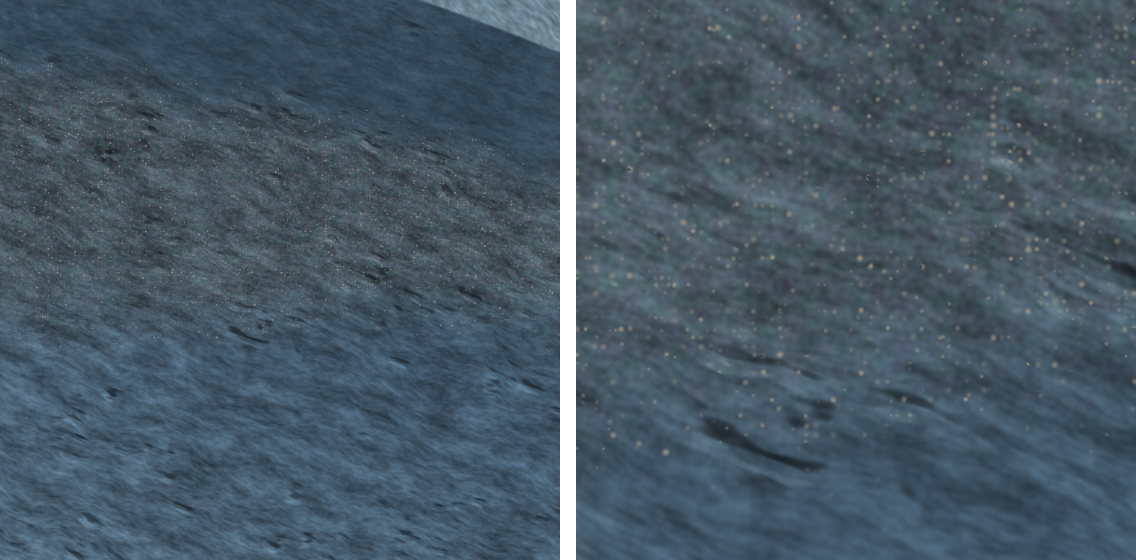
Left, the full canvas; right, a detail of the centre.
This texture is drawn by a WebGL 1 fragment shader. Its source:

```glsl
precision highp float;
// Wind-ruffled blue-grey water seen from above: stretched gradient noise
// makes slanting ripples, sparse crevices add dark folds with lit lower lips,
// and jittered cells scatter warm glints over a hazy grey band.
uniform vec2 u_resolution;

const vec3 DEEP = vec3(0.205, 0.280, 0.340);
const vec3 BLUE = vec3(0.250, 0.335, 0.405);
const vec3 PALE_BLUE = vec3(0.295, 0.385, 0.455);
const vec3 HAZE = vec3(0.280, 0.335, 0.368);
const vec3 FOAM = vec3(0.430, 0.520, 0.570);
const vec3 GLINT = vec3(0.680, 0.620, 0.540);
const float SLANT = 0.37;

float hash(vec2 p) {
  vec3 v = fract(vec3(p.xyx) * 0.1031);
  v += dot(v, v.yzx + 33.33);
  return fract((v.x + v.y) * v.z);
}

vec2 hash2(vec2 p) {
  return vec2(hash(p), hash(p + 71.7));
}

float cornerSlope(vec2 cell, vec2 offset) {
  float angle = 6.2832 * hash(cell);
  return dot(vec2(cos(angle), sin(angle)), offset);
}

// Gradient noise, roughly -0.7 to 0.7
float noise(vec2 p) {
  vec2 i = floor(p), f = fract(p), e = vec2(1.0, 0.0);
  vec2 u = f * f * f * (f * (f * 6.0 - 15.0) + 10.0);
  float low = mix(cornerSlope(i, f), cornerSlope(i + e, f - e), u.x);
  float high = mix(cornerSlope(i + e.yx, f - e.yx), cornerSlope(i + 1.0, f - 1.0), u.x);
  return mix(low, high, u.y);
}

// Coordinates along and across the ripples, gently bent
vec2 rippleSpace(vec2 p, float slant) {
  float c = cos(slant), s = sin(slant);
  vec2 q = vec2(c * p.x - s * p.y, s * p.x + c * p.y);
  q.y += 0.020 * noise(p * 6.0) + 0.006 * noise(p * 23.0 + 9.0);
  return q;
}

float ripples(vec2 q) {
  vec2 scale = vec2(9.0, 30.0);
  float sum = 0.0, weight = 0.5;
  for (int i = 0; i < 4; i++) {
    sum += weight * noise(q * scale + float(i) * 17.3);
    scale *= vec2(2.1, 1.95);
    weight *= 0.85;
  }
  return sum;
}

// Short narrow folds, gathered in patches
float crevice(vec2 q) {
  float fold = noise(q * vec2(19.0, 78.0) + 41.0) + 0.35 * noise(q * vec2(55.0, 150.0));
  float gather = smoothstep(-0.15, 0.35, noise(q * vec2(5.0, 9.0) + 3.0));
  return smoothstep(0.22, 0.58, fold) * gather;
}

// One soft dot per cell, kept inside it; most are faint
float glints(vec2 p, float cells, float density) {
  vec2 g = p * cells, id = floor(g);
  vec2 centre = 0.4 + 0.2 * hash2(id + 5.0);
  float radius = mix(0.35, 0.62, hash(id + 23.0));
  float lit = step(1.0 - density, hash(id + 47.0));
  float strength = 0.2 + 0.8 * pow(hash(id + 89.0), 2.0);
  return lit * strength * (1.0 - smoothstep(0.0, radius, length(g - id - centre)));
}

void main() {
  vec2 p = gl_FragCoord.xy / u_resolution;
  vec2 q = rippleSpace(p, SLANT);
  float drift = noise(p * 3.5 + 2.0);

  // Broad regions: pale lower left, dark upper right, grey band between
  float upper = smoothstep(0.45, 0.85, p.y + 0.15 * p.x + 0.15 * drift);
  float lowerLeft = 1.0 - smoothstep(0.0, 0.75, p.y + 0.45 * p.x + 0.2 * drift);
  float edge = p.y + 0.20 * p.x + 0.10 * drift;
  float band = smoothstep(0.34, 0.56, p.y + 0.10 * drift) * (1.0 - smoothstep(0.80, 0.98, edge));
  vec3 color = mix(BLUE, PALE_BLUE, lowerLeft);
  color = mix(color, DEEP, upper);
  color = mix(color, HAZE, 0.9 * band);

  // Ripples, folds and fine grain
  float calm = upper * (1.0 - band);
  float wave = ripples(q);
  float dark = crevice(q);
  float lip = crevice(q + vec2(0.004, 0.011));
  float grain = noise(p * 215.0) + 0.6 * noise(p * 120.0 + 31.0);
  float tone = 1.0 + mix(0.62, 0.42, calm) * wave + 0.12 * drift;
  tone += mix(0.07, 0.19, band) * grain;
  color *= tone;
  color *= 1.0 - mix(0.50, 0.28, calm) * dark;
  color += vec3(0.085, 0.105, 0.110) * lip * (1.0 - dark) * (1.0 - 0.5 * calm);
  color += vec3(0.035, -0.015, 0.020) * band * noise(p * 75.0 + 13.0);

  // Warm sparkle, denser along the folds
  float density = band * clamp(0.13 + 0.18 * wave + 0.35 * lip, 0.0, 0.6);
  float sparkle = glints(p, 190.0, density) + 0.7 * glints(p.yx + 3.1, 257.0, density);
  color = mix(color, GLINT, min(0.85 * sparkle, 0.9));

  // Pale, finely brushed water beyond the far corner
  vec2 b = rippleSpace(p, 0.75);
  float brushed = noise(b * vec2(35.0, 130.0)) + 0.6 * noise(b * vec2(80.0, 210.0));
  float corner = smoothstep(-0.003, 0.004, p.y - 1.0 + 0.37 * (p.x - 0.75) + 0.006 * drift);
  color = mix(color, FOAM * (1.0 + 0.28 * brushed + 0.1 * wave), corner);

  gl_FragColor = vec4(clamp(color, 0.0, 1.0), 1.0);
}
```
